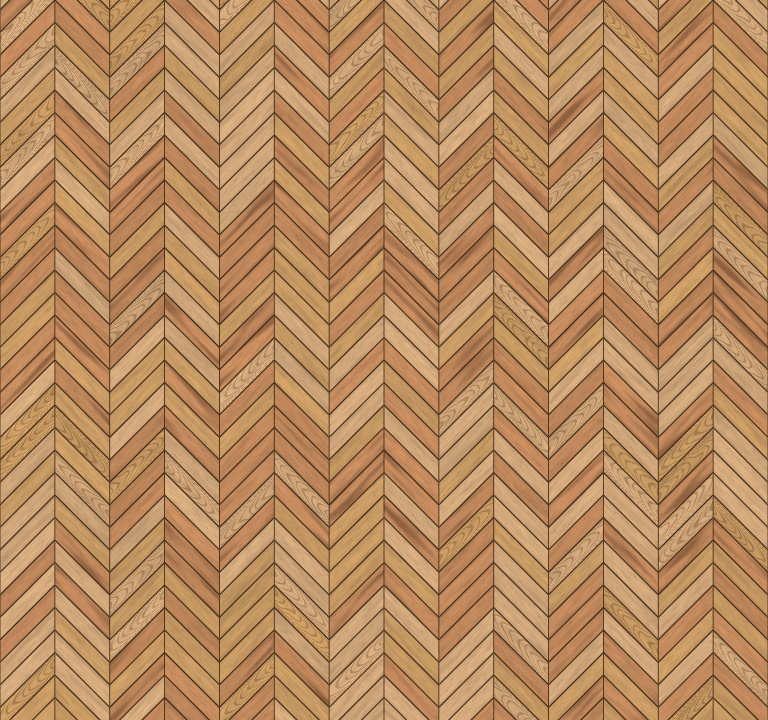
A Shadertoy shader for this texture:

```glsl
// Chevron parquet: 14 columns of 45 degree oak planks, 32 rows, with dark joints.

vec2 hash2(vec2 p) {
    p = vec2(dot(p, vec2(127.1, 311.7)), dot(p, vec2(269.5, 183.3)));
    return fract(sin(p) * 43758.55);
}

// Gradient noise, roughly -0.7 to 0.7
float noise(vec2 p) {
    vec2 i = floor(p), f = fract(p);
    vec2 u = f * f * f * (f * (f * 6.0 - 15.0) + 10.0);
    vec2 e = vec2(0.0, 1.0);
    float a = dot(hash2(i) * 2.0 - 1.0, f);
    float b = dot(hash2(i + e.yx) * 2.0 - 1.0, f - e.yx);
    float c = dot(hash2(i + e.xy) * 2.0 - 1.0, f - e.xy);
    float d = dot(hash2(i + e.yy) * 2.0 - 1.0, f - e.yy);
    return mix(mix(a, b, u.x), mix(c, d, u.x), u.y);
}

// Plank colour; p is (along, across) in plank widths, id picks the board
vec3 wood(vec2 p, vec2 id) {
    vec2 kind = hash2(id + 3.7), look = hash2(id + 41.3);
    vec2 g = p + floor(hash2(id + 17.9) * 90.0) * vec2(7.0, 3.0);

    // Pale, golden and reddish boards
    float red = step(0.64, kind.x);
    vec3 color = kind.x < 0.36 ? vec3(0.825, 0.660, 0.485)
               : kind.x < 0.64 ? vec3(0.790, 0.610, 0.395)
                               : vec3(0.765, 0.540, 0.365);
    color *= 0.97 + 0.07 * look.x;

    // Broad dark streaks, strongest in some of the reddish boards
    float streak = smoothstep(-0.1, 0.45, noise(g * vec2(0.22, 2.3)));
    float strength = 0.08 + red * 0.22 * step(0.55, look.y);
    color *= 1.0 - strength * streak * vec3(0.9, 1.0, 1.05);

    // Fine fibres and short pores
    float fibre = noise(g * vec2(0.7, 5.0)) + 0.7 * noise(g * vec2(1.6, 11.0));
    color *= 1.0 + 0.10 * fibre;
    color *= 1.0 - 0.10 * smoothstep(0.15, 0.5, noise(g * vec2(2.5, 15.0) + 5.0));

    // Nested arches on a few of the lighter boards
    float arched = step(0.78, look.y) * (1.0 - red);
    float bend = p.y - 0.3 - 0.4 * look.x;
    float rings = p.x * sign(kind.y - 0.5) + 7.0 * bend * bend + 0.8 * noise(g * vec2(0.8, 1.6));
    float ring = smoothstep(0.35, 1.0, sin(rings * 9.0));
    return color * (1.0 - arched * 0.20 * ring * vec3(0.8, 1.0, 1.25));
}

void mainImage(out vec4 fragColor, in vec2 fragCoord) {
    vec2 uv = fragCoord / iResolution.xy;

    // Columns with a zigzag shift: peaks at odd seams, valleys at even ones
    float x = uv.x * 14.0;
    float zigzag = abs(mod(x, 2.0) - 1.0);
    float y = uv.y * 32.0 + zigzag * 2.438;
    vec2 id = vec2(floor(x), floor(y));
    vec3 color = wood(vec2(fract(x) * 4.876, fract(y)), id);

    // Joint distances and pixel size, both in plank widths
    float pixel = 32.0 * sqrt(2.0) / iResolution.y;
    float joint = 0.5 - abs(fract(y) - 0.5);
    float seam = (0.5 - abs(fract(x) - 0.5)) * 3.448;

    // Soft shade beside the joints, then the dark gaps
    color *= 1.0 - 0.10 * exp(-joint * 16.0);
    float gap = clamp((0.036 - joint) / pixel + 0.5, 0.0, 1.0);
    float cut = clamp((0.027 - seam) / pixel + 0.5, 0.0, 1.0);
    color = mix(color, vec3(0.20, 0.13, 0.07), max(gap, cut) * 0.92);

    fragColor = vec4(color, 1.0);
}
```
